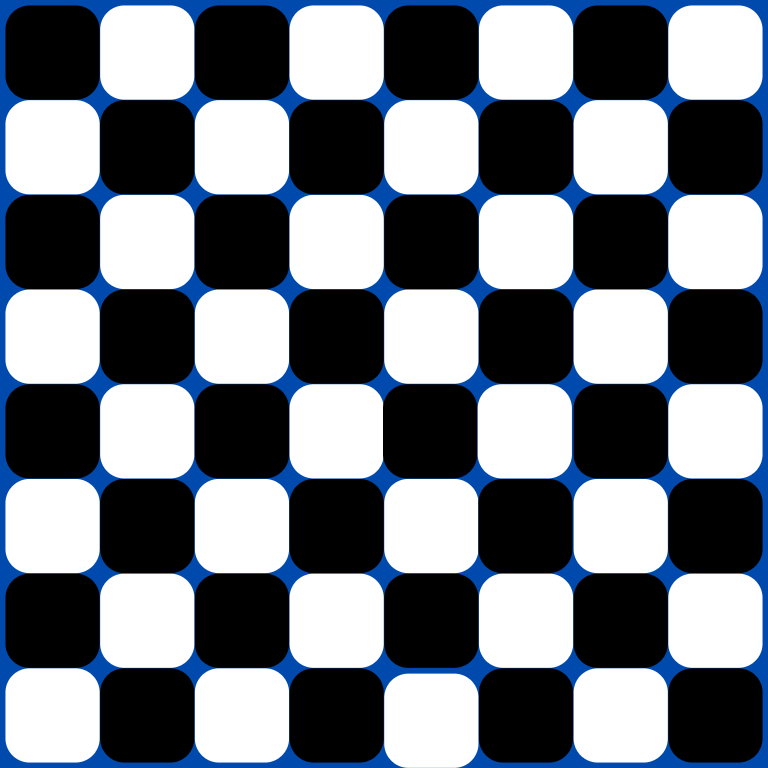
A Shadertoy shader for this pattern:

```glsl
// Checkerboard of rounded black and white tiles on a blue ground.
// Each pixel paints the 3 x 3 nearest tiles as rounded-box distances;
// a few tiles are nudged out of line, so they may overlap a neighbour.

#define TILES 8.0
#define MARGIN 0.0068
#define GAP 0.0006
#define CORNER_RADIUS 0.0315
#define DROP 0.0069
#define SLIP 0.0016
#define GROUND vec3(0.0, 0.29, 0.68)
#define DARK vec3(0.0)
#define LIGHT vec3(1.0)

float roundedBox(vec2 p, float halfSize, float radius) {
    vec2 q = abs(p) - halfSize + radius;
    return length(max(q, 0.0)) + min(max(q.x, q.y), 0.0) - radius;
}

// Misplacement of single tiles, counted from the lower left
vec2 tileOffset(vec2 cell) {
    if (cell == vec2(4.0, 0.0)) return vec2(0.0, -DROP);
    if (cell == vec2(4.0, 3.0) || cell == vec2(5.0, 3.0)) return vec2(-SLIP, 0.0);
    if (cell == vec2(5.0, 2.0)) return vec2(-0.5 * SLIP, 0.0);
    return vec2(0.0);
}

void mainImage(out vec4 fragColor, in vec2 fragCoord) {
    vec2 uv = fragCoord / iResolution.xy;
    float pixel = 1.0 / min(iResolution.x, iResolution.y);
    float pitch = (1.0 - 2.0 * MARGIN) / TILES;
    vec2 home = floor((uv - MARGIN) / pitch);
    vec3 color = GROUND;

    // Paint nearby tiles from left to right, bottom to top
    for (int x = -1; x <= 1; x++) {
        for (int y = -1; y <= 1; y++) {
            vec2 cell = home + vec2(x, y);
            if (any(lessThan(cell, vec2(0.0))) ||
                any(greaterThanEqual(cell, vec2(TILES)))) continue;
            vec2 center = MARGIN + (cell + 0.5) * pitch + tileOffset(cell);
            float d = roundedBox(uv - center, 0.5 * (pitch - GAP), CORNER_RADIUS);
            float cover = clamp(0.5 - d / pixel, 0.0, 1.0);
            vec3 tile = mod(cell.x + cell.y, 2.0) < 0.5 ? LIGHT : DARK;
            color = mix(color, tile, cover);
        }
    }
    fragColor = vec4(color, 1.0);
}
```
